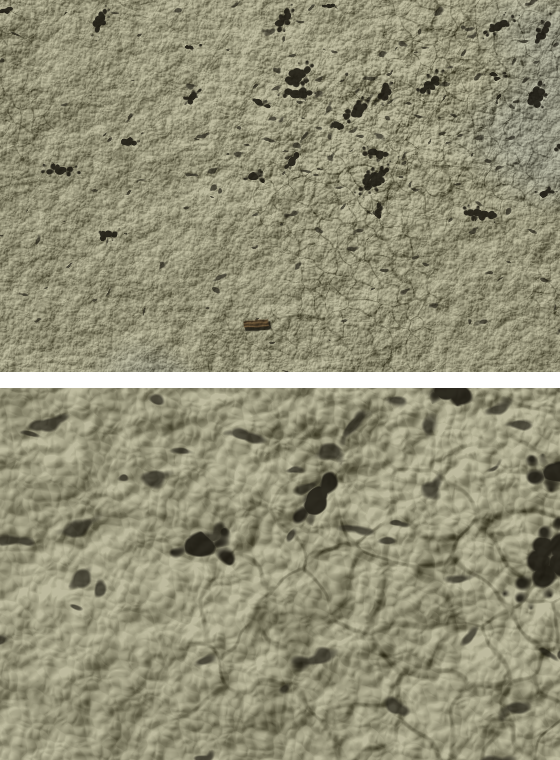
Top, the full canvas; bottom, a detail of the centre.
Reproduce this texture procedurally as a Shadertoy shader.

```glsl
const vec2 LIGHT_DIR = vec2(-0.6, 0.8);
const vec3 SHADOW = vec3(0.23, 0.22, 0.14);
const vec3 SUNLIT = vec3(0.69, 0.68, 0.57);
const vec3 HOLLOW = vec3(0.10, 0.09, 0.06);
const vec3 WOOD = vec3(0.36, 0.29, 0.19);

vec2 hash2(vec2 p) {
    vec3 q = fract(p.xyx * vec3(0.1031, 0.1030, 0.0973));
    q += dot(q, q.yzx + 33.33);
    return fract((q.xx + q.yz) * q.zy);
}

mat2 rotation(float angle) {
    float c = cos(angle), s = sin(angle);
    return mat2(c, -s, s, c);
}

// Layered sines: a smooth, irregular displacement
vec2 wobble(vec2 p) {
    vec2 sum = vec2(0.0);
    float amplitude = 1.0;
    for (int i = 0; i < 4; i++) {
        p = rotation(1.1) * p * 1.9 + 2.7;
        sum += amplitude * sin(p.yx + 1.3 * sum);
        amplitude *= 0.6;
    }
    return sum;
}

// Cellular noise: nearest distance, and gap to the second nearest
vec2 cells(vec2 p) {
    vec2 nearest = vec2(9.0);
    for (int i = 0; i < 9; i++) {
        vec2 id = floor(p) + vec2(i % 3 - 1, i / 3 - 1);
        float d = length(id + hash2(id) - p);
        nearest = d < nearest.x ? vec2(d, nearest.x) : vec2(nearest.x, min(nearest.y, d));
    }
    return vec2(nearest.x, nearest.y - nearest.x);
}

// Side-lit crumbs, from fine grains up to broad lumps
float relief(vec2 p, float frequency, float weight) {
    float sum = 0.0;
    for (int i = 0; i < 5; i++) {
        vec2 q = p * frequency + 0.25 * wobble(p * frequency * 0.4) + float(i) * 17.3;
        sum += weight * (cells(q + LIGHT_DIR * 0.4).x - cells(q).x);
        frequency *= 0.48;
        weight *= i == 0 ? 1.1 : 0.74;
    }
    return sum;
}

// The eroded band where hollows gather
float erosion(vec2 p) {
    vec2 v = (p - vec2(1.03, 0.68)) / vec2(0.40, 0.20);
    return exp(-dot(v, v));
}

// Distance to scattered, leaning slots, in units of their radius
float slots(vec2 p, float frequency, float density) {
    vec2 q = p * frequency;
    float nearest = 9.0;
    for (int i = 0; i < 9; i++) {
        vec2 id = floor(q) + vec2(i % 3 - 1, i / 3 - 1);
        vec2 centre = id + hash2(id);
        vec2 pick = hash2(id + 71.0);
        float chance = density * (0.13 + 0.55 * erosion(centre / frequency));
        if (pick.x > chance) continue;
        float size = mix(0.35, 1.0, hash2(id + 133.0).x);
        vec2 v = rotation(mix(-0.2, 1.3, pick.y * pick.y)) * (q - centre);
        nearest = min(nearest, length(v / (size * vec2(0.34, 0.14))) - 1.0);
    }
    return nearest;
}

float pits(vec2 p, float roughness) {
    vec2 q = p + 0.005 * wobble(p * 22.0);
    float wide = slots(q, 9.0, 1.0) + 1.6 * roughness;
    float narrow = slots(q, 24.0, 0.9) + roughness;
    return max(smoothstep(0.25, -0.25, wide), 0.75 * smoothstep(0.4, -0.4, narrow));
}

float bar(vec2 p, vec2 halfSize, float softness) {
    vec2 d = abs(p) - halfSize;
    return smoothstep(softness, -softness, max(d.x, d.y));
}

void mainImage(out vec4 fragColor, in vec2 fragCoord) {
    vec2 p = fragCoord / iResolution.y;
    // Crumbly surface, with deeper shade than glare
    float shade = relief(p, 125.0, 0.42) * (1.0 + 0.3 * erosion(p));
    float light = 0.79 + shade * (shade < 0.0 ? 1.15 : 0.85);
    // Broad variation and greyer mineral patches
    vec2 drift = wobble(p * 1.6);
    light += 0.035 * drift.x + 0.05 * (p.x - 0.75) + 0.04 * (p.y - 0.5);
    float grey = smoothstep(0.2, 1.6, drift.y + 1.2 * (p.x - p.y) - 0.4);
    // Fine drying cracks in patches
    float crack = smoothstep(0.14, 0.02, cells(p * 20.0 + 0.2 * wobble(p * 14.0)).y);
    light -= 0.30 * crack * smoothstep(-0.4, 1.0, wobble(p * 3.1 + 4.0).x + p.x - 0.7);
    // Shadowed hollows with sunlit lower lips
    float roughness = cells(p * 55.0).x - 0.45;
    float pit = pits(p, roughness);
    light += 0.12 * pits(p + LIGHT_DIR * 0.009, roughness) * (1.0 - pit);
    vec3 color = mix(SHADOW, SUNLIT, clamp(light, -0.15, 1.12));
    color = mix(color, vec3(dot(color, vec3(0.33))) * vec3(0.99, 1.02, 0.97), 0.4 * grey);
    color = mix(color, HOLLOW, 0.88 * pit);
    // Embedded twig and its shadow
    vec2 twig = rotation(0.08) * (p - vec2(0.688, 0.131)) + 0.0015 * wobble(p * 30.0);
    float twigShadow = bar(twig - vec2(0.004, -0.008), vec2(0.035, 0.010), 0.003);
    color = mix(color, HOLLOW, 0.85 * twigShadow);
    vec3 bark = WOOD * (1.0 + 0.2 * sin(twig.y * 700.0) + 0.5 * shade);
    color = mix(color, bark, bar(twig, vec2(0.034, 0.009), 1.0 / iResolution.y));
    fragColor = vec4(color, 1.0);
}
```
